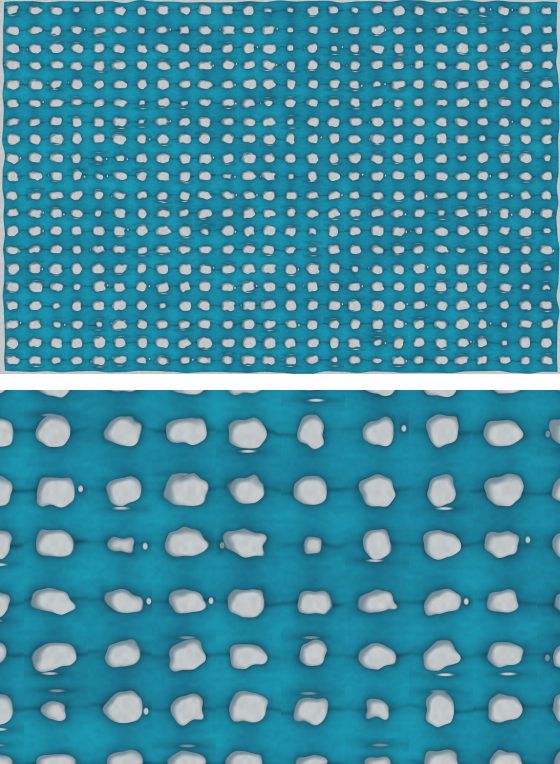
Top: the whole. Bottom: its middle third, enlarged.
Write a WebGL 1 fragment shader that draws this texture.

```glsl
precision highp float;
// Teal felted cloth pierced by a 26 x 20 grid of rounded, uneven holes over pale linen.
// Each cell draws a jittered superellipse with dark rims, an inner shadow and torn slits;
// layered value noise and crossing bands tint the cloth around the holes.
uniform vec2 u_resolution;

// Layout, in units of the canvas height
const vec2 CANVAS = vec2(1.5, 1.0);
const vec2 GRID = vec2(26.0, 20.0);
const vec2 FIRST = vec2(0.0355, 0.0365);
const vec2 PITCH = vec2(0.0572, 0.0492);
const vec2 HOLE = vec2(0.0148, 0.0116);
const float ROUNDNESS = 2.7;
const float RIM_WIDTH = 0.0026;
const vec2 BAND_WIDTH = vec2(0.0150, 0.0105);

// Colours
const vec3 LINEN = vec3(0.76, 0.78, 0.79);
const vec3 SHADOW = vec3(0.36, 0.47, 0.52);
const vec3 TEAL_LIGHT = vec3(0.11, 0.61, 0.71);
const vec3 TEAL_DEEP = vec3(0.10, 0.37, 0.48);
const vec3 THREAD = vec3(0.08, 0.24, 0.31);

float hash(vec2 p) {
  return fract(sin(dot(p, vec2(127.1, 311.7))) * 43758.5);
}

vec2 hash2(vec2 p) {
  return vec2(hash(p), hash(p + 37.3));
}

float noise(vec2 p) {
  vec2 i = floor(p);
  vec2 f = fract(p);
  f = f * f * (3.0 - 2.0 * f);
  return mix(mix(hash(i), hash(i + vec2(1.0, 0.0)), f.x),
             mix(hash(i + vec2(0.0, 1.0)), hash(i + 1.0), f.x), f.y);
}

float fbm(vec2 p) {
  float sum = 0.0;
  float gain = 0.5;
  for (int i = 0; i < 4; i++) {
    sum += gain * noise(p);
    p = p * 2.1 + 5.7;
    gain *= 0.5;
  }
  return sum;
}

// Approximate signed distance to a superellipse
float superellipse(vec2 p, vec2 radius, float power) {
  vec2 k = pow(abs(p) / radius + 0.0001, vec2(power));
  return (pow(k.x + k.y, 1.0 / power) - 1.0) * min(radius.x, radius.y);
}

// Main hole: size varies by column, by row and by cell
float holeDistance(vec2 q, vec2 id, vec2 p) {
  vec2 line = vec2(hash(vec2(id.x, 71.0)), hash(vec2(91.0, id.y)));
  vec2 size = HOLE * (0.74 + 0.30 * line + 0.30 * hash2(id + 11.0));
  size *= mix(1.0, 0.65, step(0.93, hash(id + 53.0)));
  float tilt = (hash(id + 29.0) - 0.5) * 0.45;
  q += vec2(q.y, -q.x) * tilt;
  float ragged = (noise(p * 110.0) - 0.5) * 0.0045;
  return superellipse(q, size, ROUNDNESS) + ragged;
}

// Small torn slits above, below and beside some holes
float slitDistance(vec2 q, vec2 id) {
  float d = 1.0;
  for (int i = 0; i < 3; i++) {
    vec2 seed = id + 17.0 * float(i + 1);
    vec2 r = hash2(seed);
    float side = r.x < 0.5 ? -1.0 : 1.0;
    vec2 above = vec2((r.y - 0.5) * 0.010, side * (0.014 + 0.004 * r.y));
    vec2 beside = vec2(side * (0.020 + 0.003 * r.y), (r.y - 0.5) * 0.008);
    bool lateral = i == 2;
    vec2 radius = lateral ? vec2(0.0022, 0.0030) : vec2(0.0065, 0.0013);
    float slit = superellipse(q - (lateral ? beside : above), radius, 2.0);
    d = min(d, hash(seed + 5.0) > 0.80 ? slit : 1.0);
  }
  return d;
}

void main() {
  vec2 p = gl_FragCoord.xy / u_resolution * CANVAS;
  float aa = 0.8 / u_resolution.y;

  // Nearest cell, with drifting lines and jittered centres
  vec2 id = clamp(floor((p - FIRST) / PITCH + 0.5), vec2(0.0), GRID - 1.0);
  vec2 q = p - FIRST - id * PITCH;
  q -= (vec2(hash(vec2(id.x, 3.0)), hash(vec2(7.0, id.y))) - 0.5) * 0.005;
  vec2 bands = exp(-q * q / (BAND_WIDTH * BAND_WIDTH));
  q -= (hash2(id) - 0.5) * 0.003;
  float hole = holeDistance(q, id, p);
  float d = min(hole, slitDistance(q, id));

  // Dyed cloth: mottling, crossing bands and fine crinkles
  float tone = 0.84 + 0.55 * (fbm(p * vec2(14.0, 20.0)) - 0.47);
  tone -= 0.28 * bands.x + 0.17 * bands.y + 0.09 * p.x;
  tone += 0.16 * (noise(p * vec2(95.0, 240.0)) - 0.5);
  tone += 0.10 * (noise(p * 330.0) - 0.5);
  vec3 cloth = mix(TEAL_DEEP, TEAL_LIGHT, clamp(tone, 0.0, 1.0));

  // Gathered threads along each row and dark rims around openings
  float strand = q.y + (noise(p * vec2(45.0, 8.0)) - 0.5) * 0.007;
  float threads = exp(-strand * strand / 0.000005) * noise(p * vec2(70.0, 30.0));
  float rim = exp(-max(d, 0.0) / RIM_WIDTH) * (0.35 + 0.4 * noise(p * 75.0));
  cloth = mix(cloth, THREAD, clamp(0.50 * threads + rim, 0.0, 0.8));

  // Linen below, shaded near the upper left of each hole
  vec3 linen = LINEN + 0.05 * (noise(p * vec2(260.0, 200.0)) - 0.5);
  float lean = dot(q, vec2(-0.12, 0.16));
  float shade = smoothstep(-0.0045, 0.0005, d + lean);
  vec3 below = mix(linen, SHADOW, 0.75 * shade);
  vec3 color = mix(below, cloth, smoothstep(-aa, aa, d));

  // Wavy outer edge of the cloth
  vec2 inset = min(p - vec2(0.010, 0.005), CANVAS - vec2(0.006, 0.004) - p);
  float edge = min(inset.x, inset.y) + (noise(p * 24.0) - 0.5) * 0.009;
  color *= 1.0 - 0.25 * exp(-abs(edge) / 0.003);
  gl_FragColor = vec4(mix(linen, color, smoothstep(-aa, aa, edge)), 1.0);
}
```
